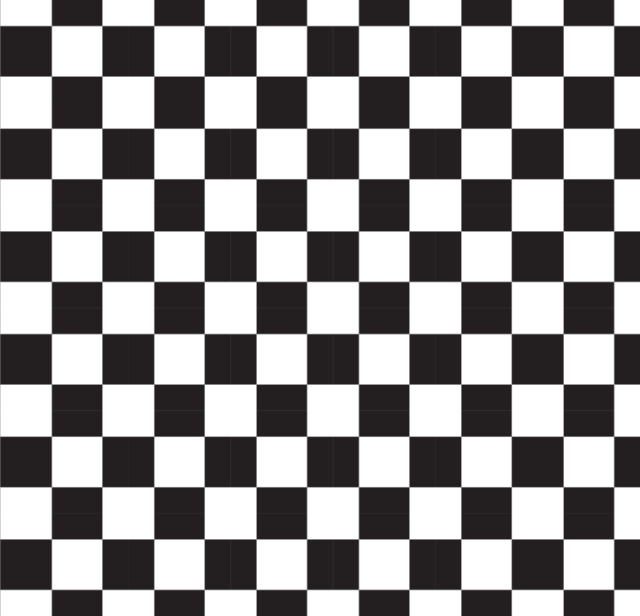
This pattern is drawn by a Shadertoy shader. Its source:

```glsl
// Black and white checkerboard with softened edges and faint hairline seams in the dark squares.

const vec2  REPEATS       = vec2(6.2525, 6.0);    // two-square periods across and down
const vec2  SQUARE_CENTER = vec2(0.2535, 0.5);    // centre of the first dark square in a period
const vec2  SQUARE_HALF   = vec2(0.2535, 0.2460); // its half size, slightly wider than tall
const float EDGE_SOFTNESS = 0.016;                // edge ramp, in periods
const float SEAM_WIDTH    = 0.009;                // hairline width, in periods
const float SEAM_STRENGTH = 0.85;
const float SEAM_DRIFT    = 1.1;                  // change of seam visibility per repeat
const vec2  SEAM_PEAK     = vec2(2.7, 2.4);       // column and row with the clearest seams

const vec3 WHITE = vec3(1.0);
const vec3 BLACK = vec3(0.137, 0.122, 0.125);
const vec3 SEAM  = vec3(0.200, 0.190, 0.192);

// Signed distance from each coordinate to the nearest point of a repeating set
vec2 repeatDistance(vec2 p, vec2 center) {
    return abs(fract(p - center + 0.5) - 0.5);
}

// Coverage of bands with the given half width, per axis
vec2 bandCoverage(vec2 dist, vec2 halfWidth, vec2 ramp) {
    return clamp((halfWidth - dist) / ramp + 0.5, 0.0, 1.0);
}

// Seams fade in and out slowly from repeat to repeat
vec2 seamVisibility(vec2 index) {
    return 0.5 + 0.5 * cos((index - SEAM_PEAK) * SEAM_DRIFT);
}

void mainImage(out vec4 fragColor, in vec2 fragCoord) {
    vec2 p = fragCoord / iResolution.xy * REPEATS;
    vec2 pixel = REPEATS / iResolution.xy;

    // Columns and rows of the two interleaved square grids
    vec2 ramp = max(pixel, vec2(EDGE_SOFTNESS));
    vec2 band = bandCoverage(repeatDistance(p, SQUARE_CENTER), SQUARE_HALF, ramp);
    float firstSquare = band.x * band.y;
    float secondSquare = (1.0 - band.x) * (1.0 - band.y);

    // Vertical seams split the first squares, horizontal seams the second
    vec2 seamCenter = vec2(SQUARE_CENTER.x, 0.0);
    vec2 seamDist = repeatDistance(p, seamCenter);
    vec2 seamRamp = max(pixel, vec2(SEAM_WIDTH));
    vec2 seam = bandCoverage(seamDist, vec2(0.5 * SEAM_WIDTH), seamRamp);
    seam *= seamVisibility(floor(p - seamCenter + 0.5)) * SEAM_STRENGTH;

    float seamAmount = seam.x * firstSquare + seam.y * secondSquare;
    vec3 dark = mix(BLACK, SEAM, seamAmount);
    fragColor = vec4(mix(WHITE, dark, firstSquare + secondSquare), 1.0);
}
```
